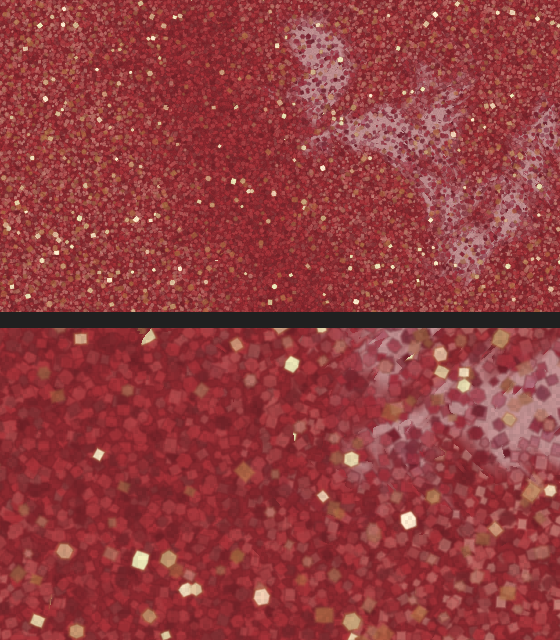
Top, the full canvas; bottom, a detail of the centre.
A Shadertoy shader for this texture:

```glsl
#define DEEP_RED vec3(0.44, 0.125, 0.15)
#define RED vec3(0.635, 0.185, 0.21)
#define PINK vec3(0.76, 0.50, 0.46)
#define BACKING vec3(0.74, 0.55, 0.555)
#define GOLD vec3(0.71, 0.44, 0.28)
#define CREAM vec3(1.0, 0.92, 0.82)
#define FINE_SCALE 84.0
#define FLAKE_SCALE 58.0
#define SPARKLE_SCALE 46.0
#define SOFTNESS 0.0026

vec3 hash3(vec2 p, float seed) {
    vec3 q = fract(vec3(p.xyx + seed * 17.3) * vec3(0.1031, 0.1030, 0.0973));
    q += dot(q, q.yxz + 33.33);
    return fract((q.xxy + q.yxx) * q.zyx);
}

float segmentDistance(vec2 p, vec2 a, vec2 b) {
    vec2 ab = b - a;
    return length(p - a - ab * clamp(dot(p - a, ab) / dot(ab, ab), 0.0, 1.0));
}

// Uneven chip between a box and a hexagon
float chip(vec2 p, float radius, float squareness) {
    p = abs(p);
    float hexagon = max(p.x * 0.866 + p.y * 0.5, p.y);
    float box = max(p.x * 1.2, p.y);
    return mix(hexagon, box, squareness) - radius;
}

// Layered, warped sines, roughly -1 to 1
float clouds(vec2 p) {
    float sum = 0.0, amp = 0.5;
    p *= 11.0;
    for (int i = 0; i < 5; i++) {
        p += 0.7 * sin(p.yx * 1.3 + float(i) * 2.1);
        sum += amp * sin(p.x) * cos(p.y);
        p = mat2(1.5, 1.1, -1.1, 1.5) * p;
        amp *= 0.72;
    }
    return sum;
}

// Jittered flakes; returns cover in x and three random values in yzw
vec4 flakes(vec2 p, float scale, float share, vec2 radii, float seed) {
    vec2 g = p * scale, cell = floor(g);
    float blur = max(SOFTNESS, 0.8 / iResolution.y) * scale;
    vec4 top = vec4(0.0);
    for (int y = -1; y <= 1; y++)
    for (int x = -1; x <= 1; x++) {
        vec2 id = cell + vec2(x, y);
        vec3 place = hash3(id, seed), trait = hash3(id, seed + 5.0);
        if (place.z > share) continue;
        vec2 q = g - id - 0.5 - 0.8 * (place.xy - 0.5);
        float a = trait.x * 6.283;
        q = mat2(cos(a), -sin(a), sin(a), cos(a)) * q;
        float d = chip(q, mix(radii.x, radii.y, trait.y), fract(trait.x * 7.0));
        float cover = smoothstep(blur, -blur, d);
        top = mix(top, vec4(1.0, trait.z, trait.x, trait.y), cover);
    }
    return top;
}

vec3 flakeColor(vec4 f, float shimmer, float bare) {
    vec3 tone = mix(DEEP_RED, RED, smoothstep(0.0, 0.8, f.y));
    tone = mix(tone, PINK, pow(f.z, 1.7) * shimmer);
    return mix(tone, tone * vec3(0.88, 0.84, 1.08), bare);
}

void mainImage(out vec4 fragColor, in vec2 fragCoord) {
    vec2 p = fragCoord / iResolution.y;
    float cloud = clouds(p);

    // Thin, worn strip on the right and a dense, dark band in the middle
    float strip = segmentDistance(p, vec2(1.03, 0.88), vec2(1.0, 0.56));
    strip = min(strip, segmentDistance(p, vec2(1.38, 0.76), vec2(1.46, 0.2)));
    strip = min(strip, 0.02 + segmentDistance(p, vec2(1.06, 0.6), vec2(1.4, 0.52)));
    strip = min(strip, 0.03 + segmentDistance(p, vec2(1.75, 0.6), vec2(1.65, 0.3)));
    float bare = smoothstep(-0.12, 0.16, 0.06 - strip + 0.13 * cloud);
    float band = segmentDistance(p, vec2(0.58, 0.85), vec2(0.93, 0.05));
    float shimmer = smoothstep(0.02, 0.36, band + 0.05 * cloud);

    // Backing seen through the worn strip
    vec3 color = mix(mix(DEEP_RED, RED, 0.5), BACKING, smoothstep(0.1, 0.7, bare));

    // Fine grains, then full flakes
    vec4 fine = flakes(p, FINE_SCALE, 1.0 - 0.95 * bare, vec2(0.35, 0.6), 1.0);
    color = mix(color, flakeColor(fine, 0.22 + 0.7 * shimmer, bare), fine.x);
    vec4 full = flakes(p, FLAKE_SCALE, 0.72 - 0.38 * bare, vec2(0.3, 0.47), 2.0);
    color = mix(color, flakeColor(full, 0.2 + 0.65 * shimmer, bare), 0.92 * full.x);

    // Dull copper glitter, then gold and cream sparkles, thickest on the left
    float left = smoothstep(1.1, 0.2, p.x);
    float share = 0.06 + shimmer * (0.08 + 0.09 * left) * (1.0 - 0.6 * bare);
    vec4 dull = flakes(p, FLAKE_SCALE, share, vec2(0.25, 0.45), 4.0);
    vec3 copper = mix(GOLD * 0.8, PINK, dull.y);
    color = mix(color, copper, 0.75 * dull.x);
    vec4 glint = flakes(p, SPARKLE_SCALE, share, vec2(0.26, 0.46), 3.0);
    vec3 metal = mix(GOLD, CREAM, smoothstep(0.4, 0.95, glint.y));
    metal *= mix(vec3(1.0), vec3(0.92, 1.0, 0.88), glint.z);
    color = mix(color, metal, glint.x * (0.5 + 0.5 * glint.y));

    // Faint dusty grain
    color *= 0.95 + 0.1 * hash3(floor(p * 260.0), 7.0).x;
    fragColor = vec4(color, 1.0);
}
```
